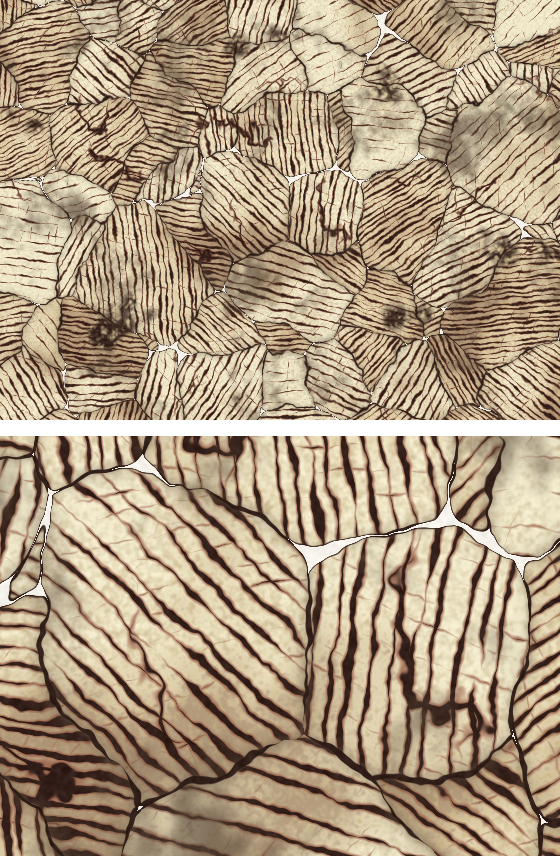
Top: the whole. Bottom: its middle third, enlarged.
Reproduce this texture procedurally as a Shadertoy shader.

```glsl
vec2 hash2(vec2 c) {
    vec3 q = fract(c.xyx * vec3(0.1031, 0.1030, 0.0973));
    q += dot(q, q.yzx + 33.33);
    return fract((q.xx + q.yz) * q.zy);
}

float corner(vec2 cell, vec2 offset) {
    return dot(2.0 * hash2(cell) - 1.0, offset);
}

// Gradient noise, about -0.7 to 0.7
float noise(vec2 p) {
    vec2 i = floor(p), f = fract(p), u = f * f * (3.0 - 2.0 * f), s = vec2(1, 0);
    return mix(mix(corner(i, f), corner(i + s, f - s), u.x),
               mix(corner(i + s.yx, f - s.yx), corner(i + 1.0, f - 1.0), u.x), u.y);
}

// Grain centre in xy, growth weight in z
vec3 grainSeed(vec2 cell) {
    return vec3(cell + 0.05 + 0.9 * hash2(cell), 1.25 * pow(hash2(cell + 71.0).x, 4.0));
}

float power(vec2 p, vec3 seed) {
    vec2 d = p - seed.xy;
    return dot(d, d) - seed.z;
}

// Weighted Voronoi: distances to the two closest borders, then the grain's cell
vec4 grains(vec2 p) {
    vec2 base = floor(p), home = base;
    float best = 1e3;
    for (int k = 0; k < 25; k++) {
        vec2 cell = base + vec2(k % 5 - 2, k / 5 - 2);
        float d = power(p, grainSeed(cell));
        if (d < best) { best = d; home = cell; }
    }
    vec3 own = grainSeed(home);
    vec2 border = vec2(1e3);
    for (int k = 0; k < 25; k++) {
        vec2 cell = base + vec2(k % 5 - 2, k / 5 - 2);
        if (cell == home) continue;
        vec3 other = grainSeed(cell);
        float e = (power(p, other) - best) / (2.0 * length(other.xy - own.xy));
        border = e < border.x ? vec2(e, border.x) : vec2(border.x, min(border.y, e));
    }
    return vec4(border, home);
}

// Signed distance to broken, nearly parallel cleavage lines
float cleavage(vec2 p, float angle, float spacing, float width, float seed) {
    float c = cos(angle), s = sin(angle);
    vec2 q = mat2(c, -s, s, c) * p;
    q.y += 0.018 * noise(q * 6.0 + seed) + 0.008 * noise(q * vec2(30, 38) + seed)
         + 0.0022 * noise(q * 140.0);
    float row = q.y / spacing, id = floor(row);
    float centre = 0.3 + 0.4 * hash2(vec2(id, seed)).x;
    float strength = noise(vec2(q.x * 22.0 + seed, id * 7.37 + seed))
                   + 0.4 * noise(q * 70.0 + seed);
    return abs(fract(row) - centre) * spacing - width - 0.0046 * strength;
}

void mainImage(out vec4 fragColor, in vec2 fragCoord) {
    vec2 p = fragCoord / iResolution.y;
    float px = 0.7 / iResolution.y;
    const float density = 6.8;
    vec3 sand = vec3(0.83, 0.75, 0.58), pale = vec3(0.94, 0.91, 0.79);
    vec3 umber = vec3(0.66, 0.56, 0.44), brown = vec3(0.42, 0.35, 0.27);
    vec3 rust = vec3(0.58, 0.33, 0.25), dark = vec3(0.17, 0.10, 0.08);

    // Grains with crooked borders
    vec2 wobble = vec2(noise(p * 8.0), noise(p * 8.0 + 40.0)) * 0.05
                + vec2(noise(p * 30.0), noise(p * 30.0 + 20.0)) * 0.012
                + vec2(noise(p * 90.0), noise(p * 90.0 + 20.0)) * 0.004;
    vec4 g = grains((p + wobble) * density + 20.0);
    vec2 traits = hash2(g.zw + 13.0), traits2 = hash2(g.zw + 37.0);
    float clean = smoothstep(0.72, 0.9, traits.y);
    float seed = 90.0 * traits2.x;

    // Mineral body with speckle and stains
    float speckle = noise(p * 150.0) + 0.7 * noise(p * 290.0);
    float cloud = noise(p * 4.0 + 3.0) + 0.6 * noise(p * 11.0) + 0.3 * noise(p * 30.0);
    float tone = 0.15 + 0.75 * traits2.y + 0.35 * clean - 0.7 * cloud + 0.6 * speckle;
    vec3 col = mix(sand, pale, clamp(tone, 0.0, 1.0));
    float stain = smoothstep(0.05, 0.6, cloud + 0.5 * speckle + 0.3 * (0.6 - traits2.y) - 0.3 * clean);
    col = mix(col, umber, 0.85 * stain);

    // Main cleavage, denser in shaded zones, with sparse oblique cracks
    float angle = 6.283 * traits.x;
    float spacing = mix(0.0115 + 0.006 * traits2.y, 0.026, clean);
    float width = mix(0.0013, -0.0004, clean) + 0.0016 * cloud;
    float lines = cleavage(p, angle, spacing, width, seed);
    float oblique = cleavage(p, angle + 0.5 + traits2.x, 0.021, -0.0017, seed + 31.0);
    lines = min(lines, oblique + 0.0008 * clean);

    // Long jagged fractures crossing the grains
    float crackMask = smoothstep(-0.05, 0.3, noise(p * 5.0 + 60.0));
    float crack = abs(noise(p * 5.0 + 9.0) + 0.16 * noise(p * 24.0) + 0.05 * noise(p * 80.0)) / 7.0;
    lines = min(lines, crack - 0.0042 * crackMask + 0.0022);
    col = mix(col, rust, 0.72 * (1.0 - smoothstep(0.0, 0.0026, lines)));
    col = mix(col, dark, 0.95 * (1.0 - smoothstep(-px, px, lines)));

    // Smoky bands and crumbled dark patches
    float smoke = smoothstep(0.05, 0.55, noise(p * vec2(6, 5) + 80.0) + 0.4 * noise(p * 19.0)
                                         + 0.25 * noise(p * 60.0));
    col = mix(col, mix(brown, dark, 0.3), 0.65 * smoke);
    float crumble = abs(noise(p * 38.0)) + 0.6 * abs(noise(p * 80.0));
    float dirt = smoothstep(0.24, 0.46, noise(p * 6.0 + 25.0) + 0.35 * noise(p * 22.0));
    col = mix(col, mix(dark, sand, smoothstep(0.08, 0.5, crumble)), 0.9 * dirt);

    // Grain borders, fading in and out
    float edge = g.x / density;
    col = mix(col, brown, 0.5 * exp(-edge / 0.005));
    float rim = edge - 0.0013 - 0.004 * noise(p * 26.0 + 11.0);
    col = mix(col, dark, 0.95 * (1.0 - smoothstep(-px, px, rim)));

    // Bright pointed gaps where grains meet, rimmed in black
    float reach = 0.22 + 0.75 * noise(p * 6.0 + 50.0);
    float gap = (sqrt(max(g.x, 0.0) + 0.004) + sqrt(max(g.y, 0.0)) - reach) * 0.07;
    col = mix(col, dark, 0.8 * (1.0 - smoothstep(0.001, 0.003 + px, gap)));
    col = mix(col, vec3(0.96, 0.95, 0.92), 1.0 - smoothstep(-px, px, gap));

    fragColor = vec4(col + 0.06 * speckle, 1.0);
}
```
